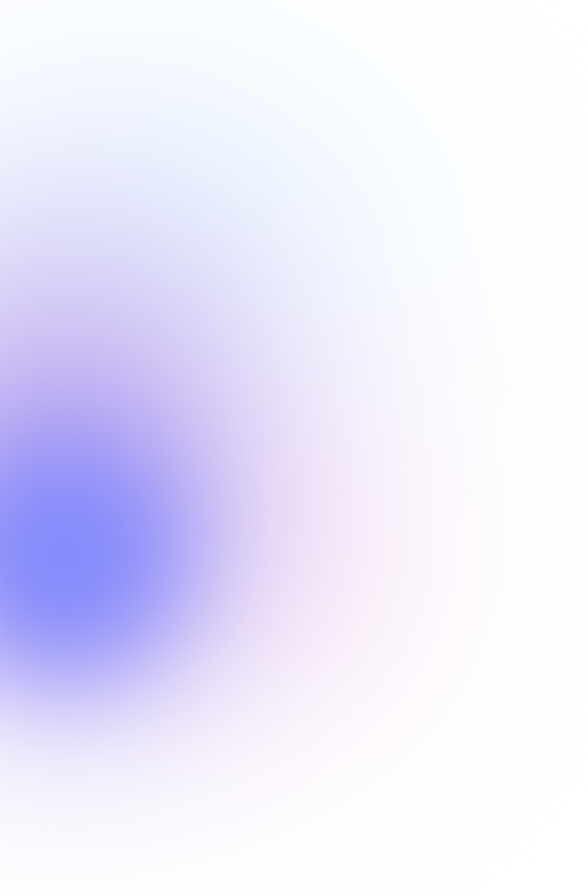
Write a Shadertoy shader that draws this background.

```glsl
#define PAPER  vec3(1.0, 1.0, 1.0)
#define SKY    vec3(0.92, 0.967, 1.0)
#define PINK   vec3(0.995, 0.95, 0.98)
#define VIOLET vec3(0.77, 0.69, 0.94)
#define BLUE   vec3(0.53, 0.55, 0.985)
#define DITHER (1.0 / 255.0)

// Soft elliptical glow: 1 at the centre; a higher power flattens the core
float glow(vec2 p, vec2 centre, vec2 radius, float power) {
    return exp(-pow(length((p - centre) / radius), power));
}

// Fine layered sines that break up gradient banding
float grain(vec2 p) {
    return 0.5 * (sin(p.x * 913.0 + 7.0 * sin(p.y * 631.0))
                + sin(p.y * 877.0 + 5.0 * sin(p.x * 719.0)));
}

void mainImage(out vec4 fragColor, in vec2 fragCoord) {
    // Height spans 0 to 1
    vec2 p = fragCoord / iResolution.y;

    // Pale outer washes
    vec3 colour = mix(PAPER, SKY, glow(p, vec2(0.168, 0.703), vec2(0.285, 0.25), 2.0));
    colour = mix(colour, PINK, glow(p, vec2(0.323, 0.38), vec2(0.19, 0.21), 2.0));

    // Violet halo and saturated core
    colour = mix(colour, VIOLET, glow(p, vec2(0.071, 0.47), vec2(0.242, 0.268), 2.2));
    colour = mix(colour, BLUE, glow(p, vec2(0.071, 0.382), vec2(0.143, 0.145), 2.5));

    colour += 0.5 * DITHER * grain(p);
    fragColor = vec4(clamp(colour, 0.0, 1.0), 1.0);
}
```
